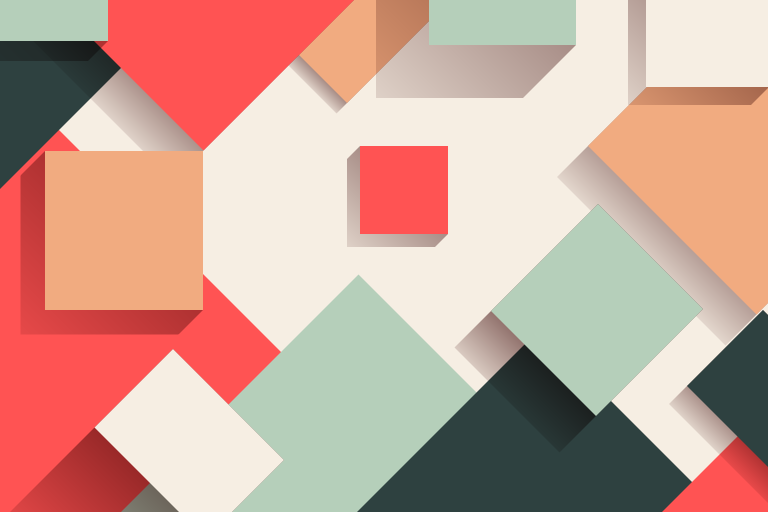
Give the GLSL for this background, as a Shadertoy shader.

```glsl
// Flat paper tiles in five colours, some upright and some turned by 45 degrees.
// Tiles are painted back to front; each may cast a long shadow to the lower left
// that multiplies what lies below and fades with distance.

const vec3 CREAM  = vec3(0.965, 0.933, 0.890);
const vec3 RED    = vec3(1.000, 0.325, 0.325);
const vec3 ORANGE = vec3(0.945, 0.670, 0.500);
const vec3 MINT   = vec3(0.710, 0.810, 0.730);
const vec3 DARK   = vec3(0.180, 0.255, 0.250);
const float FAR = 20.0;

// Smooth coverage of lo < v < hi, one pixel wide at each edge
float band(float v, float lo, float hi) {
    float w = length(vec2(dFdx(v), dFdy(v)));
    return clamp((v - lo) / w + 0.5, 0.0, 1.0) * clamp((hi - v) / w + 0.5, 0.0, 1.0);
}

float box(vec2 p, vec2 lo, vec2 hi) {
    return band(p.x, lo.x, hi.x) * band(p.y, lo.y, hi.y);
}

// Darkens col along the cast direction, from start to end
void castShadow(inout vec3 col, float mask, float along, float start, float end, float strength) {
    float fade = mix(1.0, 0.3, clamp((along - start) / (end - start), 0.0, 1.0));
    col *= mix(vec3(1.0), vec3(0.60, 0.49, 0.49), mask * strength * fade);
}

// Turned tile: q.x runs down-right, q.y runs down-left
void diamond(inout vec3 col, vec2 q, vec2 lo, vec2 hi, vec3 tint, float reach, float strength) {
    float shadow = box(q, lo, hi + vec2(0.0, reach));
    castShadow(col, shadow, q.y, hi.y, hi.y + reach + 0.001, strength);
    col = mix(col, tint, box(q, lo, hi));
}

// Upright tile: its shadow is the box swept along the down-left diagonal
void upright(inout vec3 col, vec2 p, vec2 lo, vec2 hi, vec3 tint, float reach) {
    float swept = box(p, lo - vec2(reach, 0.0), hi + vec2(0.0, reach))
                * band(p.x + p.y, lo.x + lo.y, hi.x + hi.y);
    castShadow(col, swept, p.y - p.x, hi.y - hi.x, hi.y - lo.x + 2.0 * reach, 0.8);
    col = mix(col, tint, box(p, lo, hi));
}

void mainImage(out vec4 fragColor, in vec2 fragCoord) {
    // Canvas is 7.68 by 5.12 units, measured from the upper left
    vec2 uv = fragCoord / iResolution.xy;
    vec2 p = vec2(uv.x, 1.0 - uv.y) * vec2(7.68, 5.12);
    vec2 q = vec2(p.x + p.y, p.y - p.x);
    vec3 col = CREAM;

    // Turned tiles, upper left
    diamond(col, q, vec2(-FAR, 0.71), vec2(6.38, FAR), RED, 0.0, 0.0);
    diamond(col, q, vec2(-FAR, -0.60), vec2(1.89, FAR), DARK, 0.0, 0.0);
    diamond(col, q, vec2(3.48, -FAR), vec2(4.50, -2.44), ORANGE, 0.21, 0.8);
    diamond(col, q, vec2(-FAR), vec2(3.54, -0.53), RED, 0.61, 0.75);

    // Turned tiles, lower half and right
    diamond(col, q, vec2(7.34, -FAR), vec2(10.71, -4.42), ORANGE, 0.62, 0.65);
    diamond(col, q, vec2(6.33, -0.84), vec2(8.75, FAR), MINT, 0.0, 0.0);
    diamond(col, q, vec2(8.69, -2.10), vec2(11.80, FAR), DARK, 0.0, 0.0);
    diamond(col, q, vec2(11.74, -3.06), vec2(FAR), RED, 0.0, 0.0);
    diamond(col, q, vec2(10.73, -4.53), vec2(FAR, -3.01), DARK, 0.36, 0.75);
    diamond(col, q, vec2(8.02, -3.94), vec2(10.12, -1.80), MINT, 0.73, 1.0);
    diamond(col, q, vec2(5.22, 1.76), vec2(7.44, 3.33), CREAM, 1.70, 1.0);

    // Upright tiles
    upright(col, p, vec2(-1.0), vec2(1.08, 0.41), MINT, 0.20);
    upright(col, p, vec2(0.45, 1.51), vec2(2.03, 3.10), ORANGE, 0.245);
    upright(col, p, vec2(3.60, 1.46), vec2(4.48, 2.34), RED, 0.13);
    upright(col, p, vec2(4.29, -1.0), vec2(5.76, 0.45), MINT, 0.53);
    upright(col, p, vec2(6.46, -1.0), vec2(7.69, 0.87), CREAM, 0.18);

    fragColor = vec4(col, 1.0);
}
```
